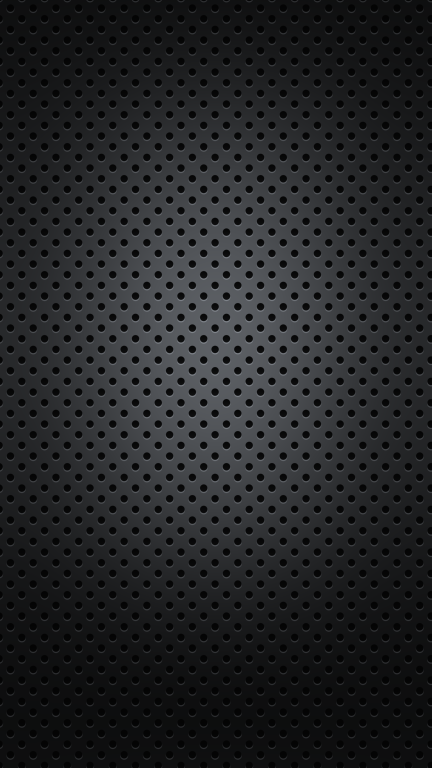
Write a Shadertoy shader that draws this pattern.

```glsl
// Dark perforated metal sheet: two interleaved grids of round holes, each with
// a lit lower lip, under a soft glow. The glow is built from whole cosine
// periods and the hole counts are whole, so every edge wraps seamlessly.

#define HOLE_COUNT vec2(19.0, 36.0)   // grid cells across and up
#define GRID_PHASE vec2(0.46, 0.62)   // hole position inside a cell
#define HOLE_RADIUS 0.163             // in cell widths
#define LIP_RADIUS 0.176
#define LIP_DROP 0.042                // downward shift of the lit lip
#define GLOW_CENTER vec2(0.5, 0.56)
#define SHEET_DARK 0.054
#define BAND_LIGHT 0.105              // light reaching the full width
#define SPOT_LIGHT 0.215              // extra light in the middle
#define METAL_TINT vec3(0.965, 1.0, 1.05)

const float TAU = 6.2831853;

// Offset to the nearest hole of the staggered grid, in cell widths
vec2 nearestHole(vec2 grid, float cellAspect) {
    vec2 scale = vec2(1.0, cellAspect);
    vec2 a = (fract(grid - GRID_PHASE + 0.5) - 0.5) * scale;
    vec2 b = (fract(grid - GRID_PHASE) - 0.5) * scale;
    return dot(a, a) < dot(b, b) ? a : b;
}

// Periodic brightness of the bare sheet
float sheetLight(vec2 uv) {
    vec2 wave = 0.5 + 0.5 * cos(TAU * (uv - GLOW_CENTER));
    return SHEET_DARK + wave.y * (BAND_LIGHT + SPOT_LIGHT * wave.x);
}

// Antialiased coverage of a disc
float disc(vec2 p, float radius, float softness) {
    return 1.0 - smoothstep(-softness, softness, length(p) - radius);
}

void mainImage(out vec4 fragColor, in vec2 fragCoord) {
    vec2 uv = fragCoord / iResolution.xy;
    vec2 cellSize = iResolution.xy / HOLE_COUNT;
    vec2 p = nearestHole(uv * HOLE_COUNT, cellSize.y / cellSize.x);
    float softness = max(0.7 / cellSize.x, 0.02);

    float light = sheetLight(uv);
    float hole = disc(p, HOLE_RADIUS, softness);
    float lip = disc(p + vec2(0.0, LIP_DROP), LIP_RADIUS, softness);

    // Lit lip first, then the hole, darkest under its upper edge
    float lower = smoothstep(HOLE_RADIUS, -HOLE_RADIUS, p.y);
    float shade = mix(light, light * 1.08 + 0.12, lip * lower);
    float depth = 0.012 + light * mix(0.04, 0.13, lower);
    shade = mix(shade, depth, hole);

    fragColor = vec4(shade * METAL_TINT, 1.0);
}
```
